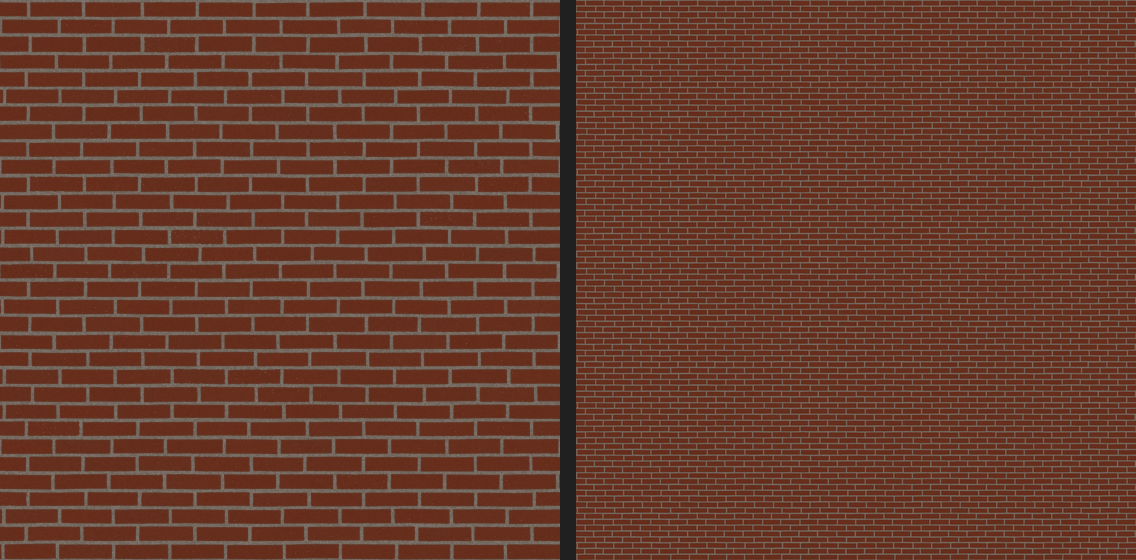
Left: one tile. Right: repeated 3 by 3.
Write a WebGL 2 fragment shader that draws this texture.

```glsl
#version 300 es
precision highp float;
// Running-bond wall of narrow dark red bricks with grey mortar, 10 across and 32 courses high.
uniform vec2 u_resolution;
out vec4 outColor;

const float TAU = 6.2831853;
const vec2 COUNT = vec2(10.0, 32.0);
const vec2 JOINT = vec2(0.0060, 0.0061);   // mortar widths in canvas units
const vec3 BRICK = vec3(0.404, 0.176, 0.106);
const vec3 BRICK_DULL = vec3(0.385, 0.205, 0.145);
const vec3 MORTAR_DARK = vec3(0.425, 0.375, 0.335);
const vec3 MORTAR_LIGHT = vec3(0.50, 0.465, 0.43);
const vec3 DUST = vec3(0.52, 0.41, 0.34);

float hash(vec2 p, float seed) {
    vec3 q = fract(vec3(p.xyx + seed) * vec3(0.1031, 0.1030, 0.0973));
    q += dot(q, q.yzx + 33.33);
    return fract((q.x + q.y) * q.z);
}

// Wrapping cellular noise: x = distance to nearest point, y = random value of that point.
vec2 cellular(vec2 p, vec2 period, float seed) {
    p *= period;
    vec2 base = floor(p);
    vec2 nearest = vec2(9.0, 0.0);
    for (int j = -1; j <= 1; j++) {
        for (int i = -1; i <= 1; i++) {
            vec2 cell = base + vec2(i, j);
            vec2 id = mod(cell, period);
            vec2 point = cell + vec2(hash(id, seed), hash(id, seed + 17.0));
            float d = length(p - point);
            if (d < nearest.x) nearest = vec2(d, hash(id, seed + 31.0));
        }
    }
    return nearest;
}

// Layered sines with whole frequencies, range about -1 to 1.
float waves(vec2 p, vec2 freq, float phase) {
    float sum = 0.0, amp = 0.5;
    for (int i = 0; i < 4; i++) {
        sum += amp * sin(TAU * dot(p, freq) + phase + 1.5 * sin(TAU * dot(p, freq.yx) + phase));
        freq = vec2(freq.x * 2.0 + 1.0, 1.0 - freq.y * 2.0);
        phase += 2.1;
        amp *= 0.6;
    }
    return sum;
}

// Horizontal position of an upright joint, in brick lengths.
float jointX(float column, float course) {
    return column + 0.06 * hash(vec2(mod(column, COUNT.x), course), 5.0);
}

// Height of a bed joint, in courses.
float bedY(float row) {
    return row + 0.06 * hash(vec2(mod(row, COUNT.y), 11.0), 6.0);
}

float roundedBox(vec2 p, vec2 halfSize, float radius) {
    vec2 q = abs(p) - halfSize + radius;
    return length(max(q, 0.0)) + min(max(q.x, q.y), 0.0) - radius;
}

// Finds the brick at p; returns its signed distance and wrapped index.
float brickDistance(vec2 p, out vec2 id) {
    float y = (p.y + 0.0019) * COUNT.y;
    float row = floor(y);
    if (y < bedY(row)) row -= 1.0;
    float course = mod(row, COUNT.y);
    float shift = 0.5 * mod(course, 2.0) + 0.1 * (hash(vec2(course, 3.0), 2.0) - 0.5) - 0.02;
    float x = p.x * COUNT.x - shift;
    float column = floor(x);
    if (x < jointX(column, course)) column -= 1.0;
    id = vec2(mod(column, COUNT.x), course);

    vec2 low = vec2(jointX(column, course), bedY(row));
    vec2 high = vec2(jointX(column + 1.0, course), bedY(row + 1.0));
    vec2 local = (vec2(x, y) - 0.5 * (low + high)) / COUNT;
    local.y += 0.0012 * (hash(id, 7.0) - 0.5) + local.x * 0.016 * (hash(id, 8.0) - 0.5);
    vec2 size = (high - low) / COUNT - JOINT;
    size -= vec2(0.0016, 0.0014) * (vec2(hash(id, 9.0), hash(id, 10.0)) - 0.5);
    return roundedBox(local, 0.5 * size, 0.0019);
}

vec3 mortarColor(vec2 p, float edge) {
    float grain = cellular(p, vec2(360.0), 40.0).y;
    float tone = 0.5 + 0.7 * (grain - 0.5) + 0.1 * waves(p, vec2(15.0, 11.0), 1.0);
    vec3 color = mix(MORTAR_DARK, MORTAR_LIGHT, clamp(tone, 0.0, 1.0));
    return color * mix(0.95, 1.0, smoothstep(0.0, 0.0016, edge));
}

vec3 brickColor(vec2 p, vec2 id, float edge, float wear) {
    float dull = 0.25 * hash(id, 12.0) + 0.12 * waves(p, vec2(19.0, 14.0), 6.0 * hash(id, 13.0));
    vec3 color = mix(BRICK, BRICK_DULL, clamp(dull, 0.0, 1.0));
    color *= 0.985 + 0.03 * hash(id, 14.0);
    color *= 0.97 + 0.06 * cellular(p, vec2(300.0, 400.0), 50.0).y;

    // Rare pale specks, with dusty scuffs on the more worn bricks
    vec2 speck = cellular(p, vec2(120.0), 60.0);
    float spot = smoothstep(0.17, 0.05, speck.x) * step(0.98 - 0.08 * wear, speck.y);
    vec2 scuff = cellular(p, vec2(190.0, 230.0), 70.0);
    float dust = wear * step(0.8, scuff.y) * smoothstep(0.5, 0.1, scuff.x);
    dust *= smoothstep(0.0, 0.7, waves(p, vec2(13.0, 8.0), 2.0));
    color = mix(color, DUST, 0.4 * spot + 0.3 * dust);

    // Faces turn duller towards the mortar
    return mix(color, BRICK_DULL, 0.85 * smoothstep(-0.0032, -0.0006, edge));
}

void main() {
    vec2 p = gl_FragCoord.xy / u_resolution;
    float pixel = 1.0 / min(u_resolution.x, u_resolution.y);

    // Slightly uneven courses and gently ragged brick edges
    vec2 bent = p + 0.0005 * vec2(waves(p, vec2(2.0, 7.0), 0.0), waves(p, vec2(3.0, 1.0), 4.0));
    vec2 id;
    float edge = brickDistance(bent, id);
    float wear = smoothstep(0.8, 1.0, hash(id, 15.0));
    float chip = cellular(p, vec2(170.0), 80.0).x - 0.45;
    edge += chip * (0.0005 + 0.0010 * wear);

    float softness = 0.0004 + 0.5 * pixel;
    float mortar = smoothstep(-softness, softness, edge);
    outColor = vec4(mix(brickColor(p, id, edge, wear), mortarColor(p, edge), mortar), 1.0);
}
```
